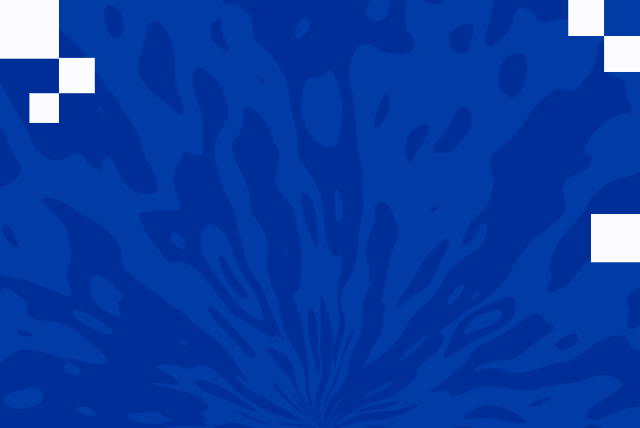
This background is drawn by a WebGL 2 fragment shader. Its source:

```glsl
#version 300 es
precision highp float;
// Blue contour bands fanning out from the bottom centre, with white corner squares.
uniform vec2 u_resolution;
out vec4 outColor;

const vec3 LIGHT_BLUE = vec3(0.0, 0.23, 0.65);
const vec3 DARK_BLUE = vec3(0.0, 0.18, 0.60);
const vec3 WHITE = vec3(0.99, 0.99, 1.0);
const vec2 FOCUS = vec2(0.755, -0.01);

vec3 hash3(vec2 cell) {
  vec3 h = fract(cell.xyx * vec3(0.1031, 0.1030, 0.0973));
  h += dot(h, h.yxz + 33.33);
  return fract((h.xxy + h.yzz) * h.zyx);
}

// Cellular noise: one soft bump or dip scattered in each cell.
float bumpNoise(vec2 p) {
  vec2 cell = floor(p);
  float sum = 0.0;
  for (int j = -1; j <= 1; j++) {
    for (int i = -1; i <= 1; i++) {
      vec2 neighbour = cell + vec2(i, j);
      vec3 rnd = hash3(neighbour + 57.0);
      vec2 d = p - neighbour - rnd.xy;
      float falloff = max(0.0, 1.0 - dot(d, d));
      sum += (2.0 * rnd.z - 1.0) * falloff * falloff * falloff;
    }
  }
  return sum;
}

// Layered sines that make the outlines wavy.
vec2 wobble(vec2 p, float amount) {
  vec2 w = sin(p.yx * vec2(23.0, 19.0) + vec2(0.4, 2.1));
  w += 0.5 * sin(p.yx * vec2(47.0, 41.0) + p * 13.0 + vec2(1.7, 0.6));
  return p + amount * w;
}

// Soft oval pointing at the focus; size is its length and width.
float petal(vec2 p, vec2 centre, vec2 size) {
  vec2 axis = normalize(centre - FOCUS);
  vec2 d = p - centre;
  vec2 q = vec2(dot(d, axis), d.x * axis.y - d.y * axis.x) / size;
  return exp(-dot(q, q));
}

// Broad light and dark areas, and the tall nested petal on the left.
float broadShapes(vec2 p) {
  float light = petal(p, vec2(0.91, 0.64), vec2(0.26, 0.05))
              + petal(p, vec2(1.08, 0.50), vec2(0.16, 0.05))
              + petal(p, vec2(0.40, 0.88), vec2(0.17, 0.09))
              + petal(p, vec2(0.70, 0.50), vec2(0.12, 0.04))
              + petal(p, vec2(0.40, 0.42), vec2(0.16, 0.05))
              + petal(p, vec2(1.16, 0.25), vec2(0.12, 0.04));
  float dark = petal(p, vec2(0.59, 0.62), vec2(0.22, 0.05))
             + petal(p, vec2(0.79, 0.76), vec2(0.13, 0.04))
             + petal(p, vec2(1.28, 0.60), vec2(0.25, 0.10))
             + petal(p, vec2(1.13, 0.36), vec2(0.20, 0.05))
             + petal(p, vec2(0.27, 0.35), vec2(0.22, 0.06));
  float nested = petal(p, vec2(0.525, 0.40), vec2(0.21, 0.055));
  return 0.42 * (light - dark) + 1.6 * nested;
}

// Height whose level sets form the bands.
float fanHeight(vec2 p) {
  vec2 d = p - FOCUS;
  vec2 polar = vec2(atan(d.x, d.y) * 8.0, length(d) * 4.8);
  float noise = bumpNoise(polar) + 0.45 * bumpNoise(polar * 2.0 + 19.0);
  return 0.85 * noise + broadShapes(p);
}

// Coverage of a rectangle given by its lower left and upper right corners.
float rectangle(vec2 p, vec2 low, vec2 high, float edge) {
  vec2 d = abs(p - 0.5 * (low + high)) - 0.5 * (high - low);
  return 1.0 - smoothstep(-edge, edge, max(d.x, d.y));
}

float whiteSquares(vec2 p, float edge) {
  float mask = rectangle(p, vec2(-0.1, 0.863), vec2(0.138, 1.1), edge);
  mask = max(mask, rectangle(p, vec2(0.138, 0.782), vec2(0.222, 0.865), edge));
  mask = max(mask, rectangle(p, vec2(0.069, 0.713), vec2(0.138, 0.782), edge));
  mask = max(mask, rectangle(p, vec2(1.332, 0.916), vec2(1.416, 1.1), edge));
  mask = max(mask, rectangle(p, vec2(1.416, 0.832), vec2(1.6, 0.916), edge));
  return max(mask, rectangle(p, vec2(1.385, 0.387), vec2(1.6, 0.5), edge));
}

void main() {
  vec2 p = gl_FragCoord.xy / u_resolution * vec2(1.5, 1.0);
  float edge = 0.5 / u_resolution.y;

  // Blue bands
  float band = sin(4.5 * fanHeight(wobble(p, 0.007)));
  float soft = max(fwidth(band), 0.02);
  vec3 color = mix(DARK_BLUE, LIGHT_BLUE, smoothstep(-soft, soft, band));

  // Squares
  color = mix(color, WHITE, whiteSquares(p, edge));
  outColor = vec4(color, 1.0);
}
```
